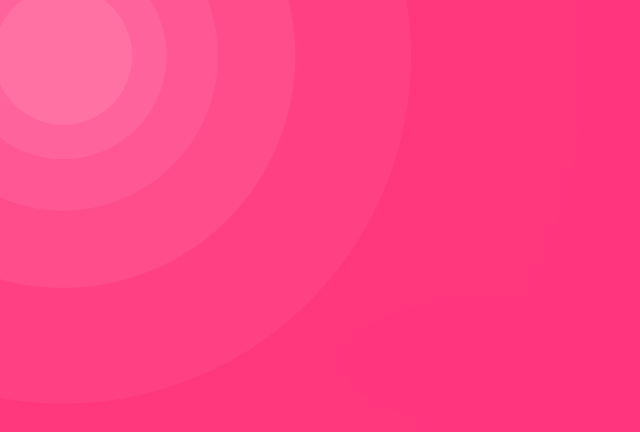
A Shadertoy shader for this background:

```glsl
// Pink backdrop: stepped circular glow at the upper left, faint oval shade at the lower right.
#define RING_COUNT 6
#define GLOW_CENTER vec2(0.146, 0.871)
#define OUTER_RADIUS 1.206
#define RADIUS_RATIO 0.6675
#define FAINT_STEP 0.035
#define FIRST_STEP 0.162
#define STEP_GROWTH 0.0155
#define SHADE_CENTER vec2(1.154, 0.1635)
#define SHADE_RADII vec2(0.3615, 0.154)
#define BASE_COLOR vec3(1.0, 0.21, 0.49)
#define GLOW_COLOR vec3(1.0, 0.44, 0.64)

// Smooth coverage of a shape from its signed distance.
float coverage(float signedDistance, float pixelSize) {
    return 1.0 - smoothstep(-0.7 * pixelSize, 0.7 * pixelSize, signedDistance);
}

// Approximate signed distance to an axis-aligned ellipse.
float ellipseDistance(vec2 p, vec2 radii) {
    float k = length(p / radii);
    float slope = length(p / (radii * radii));
    return k * (k - 1.0) / max(slope, 1e-4);
}

void mainImage(out vec4 fragColor, in vec2 fragCoord) {
    float pixelSize = 1.0 / iResolution.y;
    vec2 position = fragCoord * pixelSize;
    float glowDistance = length(position - GLOW_CENTER);

    // The oval hides only the faint outermost ring.
    float shade = coverage(ellipseDistance(position - SHADE_CENTER, SHADE_RADII), pixelSize);

    // Nested discs shrink geometrically and brighten toward the centre.
    float glow = 0.0;
    float radius = OUTER_RADIUS;
    for (int i = 0; i < RING_COUNT; i++) {
        float stepWeight = i == 0
            ? FAINT_STEP * (1.0 - shade)
            : FIRST_STEP + STEP_GROWTH * float(i - 1);
        glow += stepWeight * coverage(glowDistance - radius, pixelSize);
        radius *= RADIUS_RATIO;
    }

    fragColor = vec4(mix(BASE_COLOR, GLOW_COLOR, glow), 1.0);
}
```
